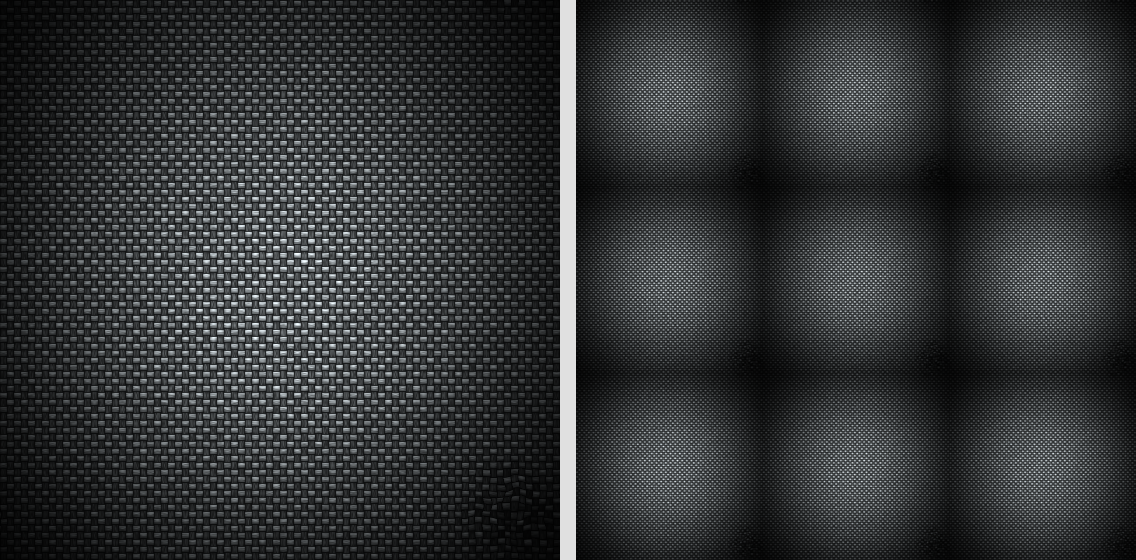
Left: one tile. Right: repeated 3 by 3.
This texture is drawn by a Shadertoy shader. Its source:

```glsl
const float CELLS = 80.0;                        // even, so the checker wraps
const vec3 STEEL_TINT = vec3(0.955, 0.998, 1.02);
const vec3 GAP_COLOR = vec3(0.06, 0.066, 0.07);
const vec2 LIGHT_FALLOFF = vec2(4.6, 3.7);
const float CORNER_FALLOFF = 2.6;
const vec2 WEAR_CENTER = vec2(0.91, 0.075);

float hash(vec2 p) {
    return fract(sin(dot(p, vec2(127.1, 311.7))) * 43758.5453);
}

// Value noise that repeats after a whole number of lattice steps
float wrappedNoise(vec2 p, vec2 period) {
    vec2 i = floor(p);
    vec2 f = fract(p);
    f = f * f * (3.0 - 2.0 * f);
    float a = hash(mod(i, period));
    float b = hash(mod(i + vec2(1.0, 0.0), period));
    float c = hash(mod(i + vec2(0.0, 1.0), period));
    float d = hash(mod(i + 1.0, period));
    return mix(mix(a, b, f.x), mix(c, d, f.x), f.y);
}

float fibre(vec2 uv, vec2 count) {
    return wrappedNoise(uv * count, count);
}

float roundedBox(vec2 p, vec2 halfSize, float radius) {
    vec2 d = abs(p) - halfSize + radius;
    return length(max(d, 0.0)) + min(max(d.x, d.y), 0.0) - radius;
}

float boxMask(vec2 p, vec2 halfSize, float soft) {
    return 1.0 - smoothstep(-soft, soft, roundedBox(p, halfSize, 0.08));
}

// Bright thread on top: lit from above, rounded off at both ends
float weftShade(vec2 p, float grain) {
    float lit = mix(0.35, 0.79, smoothstep(-0.42, 0.26, p.y));
    lit *= 1.0 - 0.7 * p.x * p.x;
    return lit * mix(0.74, 1.22, grain);
}

// Dark thread: dips under its neighbours above and below
float warpShade(vec2 p, float grain) {
    float lit = 0.33 - 0.5 * p.x * p.x - 0.06 * p.x;
    lit *= 1.0 - 0.8 * p.y * p.y;
    return lit * mix(0.62, 1.34, grain);
}

float wearMask(vec2 uv, vec2 center) {
    vec2 d = abs(fract(uv - center + 0.5) - 0.5);
    float ragged = 0.035 * (wrappedNoise(uv * 24.0, vec2(24.0)) - 0.5);
    return 1.0 - smoothstep(0.04, 0.115, length(d) + ragged);
}

vec3 weave(vec2 uv, float wear, float soft) {
    // Worn threads shift slightly out of line
    vec2 slip = vec2(wrappedNoise(uv * 40.0, vec2(40.0)),
                     wrappedNoise(uv * 40.0 + 17.0, vec2(40.0))) - 0.5;
    vec2 grid = uv * CELLS + slip * wear * 0.7;
    vec2 id = mod(floor(grid), CELLS);
    vec2 p = fract(grid) - 0.5;
    float isWeft = mod(id.x + id.y, 2.0);

    float weft = weftShade(p, fibre(uv, vec2(160.0, 480.0)));
    float warp = warpShade(p, fibre(uv, vec2(480.0, 160.0)));
    float shade = mix(warp, weft, isWeft);
    vec2 halfSize = mix(vec2(0.42, 0.52), vec2(0.485, 0.38), isWeft);

    // Small tone changes per thread, stronger where worn
    float tone = hash(id + 3.7) - 0.5;
    shade *= 1.0 + 0.1 * tone + wear * (0.7 * tone - 0.25);
    return mix(GAP_COLOR, shade * STEEL_TINT, boxMask(p, halfSize, soft));
}

// Pool of light, symmetric so opposite edges agree
float spotlight(vec2 uv, vec2 falloff, float corner) {
    vec2 d = uv - 0.5;
    float r2 = dot(d, d);
    return exp(-dot(d * d, falloff) - corner * r2 * r2);
}

void mainImage(out vec4 fragColor, in vec2 fragCoord) {
    vec2 uv = fragCoord / iResolution.xy;
    float soft = max(0.08, 0.7 * CELLS / iResolution.y);
    vec3 color = weave(uv, wearMask(uv, WEAR_CENTER), soft);
    color *= 1.12 * spotlight(uv, LIGHT_FALLOFF, CORNER_FALLOFF);
    fragColor = vec4(clamp(color, 0.0, 1.0), 1.0);
}
```
